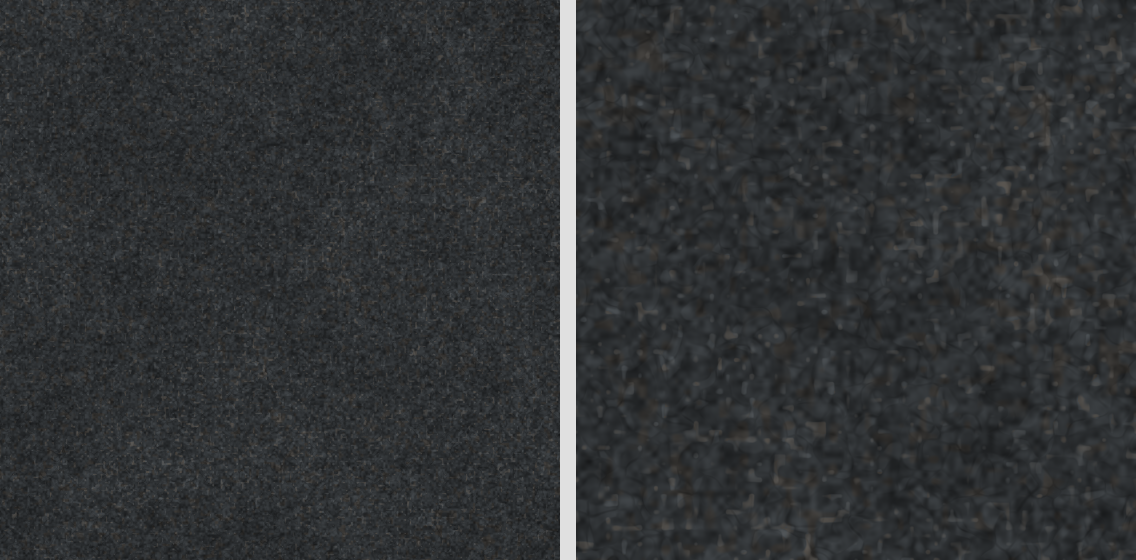
Left: the whole. Right: its middle third, enlarged.
Give the GLSL for this texture, as a Shadertoy shader.

```glsl
const float BASE_LEVEL = 0.184;
const vec3 COOL_TINT = vec3(0.935, 1.0, 1.05);
const vec3 WARM_TINT = vec3(1.08, 1.0, 0.91);
const float CLOUD_SCALE = 5.0;
const float MOTTLE_SCALE = 24.0;
const float FLAKE_SCALE = 48.0;
const float CHIP_SCALE = 105.0;
const float GRIT_SCALE = 135.0;
const float GRAIN_SCALE = 255.0;
const float CLOUD_DEPTH = 0.050;
const float MOTTLE_DEPTH = 0.034;
const float FLAKE_DEPTH = 0.026;
const float CHIP_DEPTH = 0.040;
const float GRIT_DEPTH = 0.045;
const float GRAIN_DEPTH = 0.085;
const float RELIEF_DEPTH = 0.050;
const float SPECK_GLOW = 0.075;
const vec2 LIGHT_STEP = vec2(-0.0016, 0.0022);

vec2 hash2(vec2 cell) {
    uvec2 q = uvec2(ivec2(cell) + 4096);
    q = q * 1664525u + 1013904223u;
    q.x += q.y * 1664525u;
    q.y += q.x * 1664525u;
    q ^= q >> 16u;
    q.x += q.y * 1664525u;
    q.y += q.x * 1664525u;
    q ^= q >> 16u;
    return vec2(q & 65535u) / 65535.0;
}

float noise(vec2 p) {
    vec2 cell = floor(p);
    vec2 f = fract(p);
    f = f * f * (3.0 - 2.0 * f);
    float low = mix(hash2(cell).x, hash2(cell + vec2(1, 0)).x, f.x);
    float high = mix(hash2(cell + vec2(0, 1)).x, hash2(cell + vec2(1, 1)).x, f.x);
    return mix(low, high, f.y);
}

float fbm(vec2 p) {
    float sum = 0.0;
    float weight = 0.5;
    for (int i = 0; i < 4; i++) {
        sum += weight * noise(p);
        p = mat2(1.6, 1.2, -1.2, 1.6) * p + 17.3;
        weight *= 0.5;
    }
    return sum / 0.9375;
}

// Irregular plates: x = distance to the border, y = random shade, z = second random
vec3 plates(vec2 p) {
    vec2 cell = floor(p);
    float nearest = 8.0;
    float second = 8.0;
    vec2 shade = vec2(0.0);
    for (int y = -1; y <= 1; y++) {
        for (int x = -1; x <= 1; x++) {
            vec2 id = cell + vec2(x, y);
            float d = length(id + hash2(id) - p);
            if (d < nearest) {
                second = nearest;
                nearest = d;
                shade = hash2(id + 531.0);
            } else {
                second = min(second, d);
            }
        }
    }
    return vec3(second - nearest, shade);
}

float stoneHeight(vec2 uv) {
    return 0.6 * noise(uv * 95.0 + 7.0) + 0.4 * noise(uv * 190.0 + 31.0);
}

void mainImage(out vec4 fragColor, in vec2 fragCoord) {
    vec2 uv = fragCoord / iResolution.y;
    vec2 warp = vec2(noise(uv * 90.0), noise(uv * 90.0 + 57.0)) - 0.5;
    vec2 bent = uv + warp * 0.012;

    // Broad clouds and small mottling
    float cloud = fbm(uv * CLOUD_SCALE + 3.0) - 0.5;
    float mottle = fbm(bent * MOTTLE_SCALE + 11.0) - 0.5;
    float level = BASE_LEVEL + cloud * CLOUD_DEPTH + mottle * MOTTLE_DEPTH;

    // Split flakes and chips with dark seams
    vec3 flake = plates(bent * FLAKE_SCALE);
    vec3 chip = plates(bent * CHIP_SCALE + 40.0);
    float flakeFace = smoothstep(0.0, 0.3, flake.x);
    float chipFace = smoothstep(0.0, 0.4, chip.x);
    level += (flake.y * flake.y * flakeFace - 0.25) * FLAKE_DEPTH;
    level += (chip.y * chipFace - 0.3) * CHIP_DEPTH;

    // Side-lit relief and fine grain
    level += (stoneHeight(uv) - stoneHeight(uv + LIGHT_STEP)) * RELIEF_DEPTH;
    level += (noise(uv * GRIT_SCALE + 5.0) - 0.5) * GRIT_DEPTH;
    level += (noise(uv * GRAIN_SCALE + 71.0) - 0.5) * GRAIN_DEPTH;

    // Sparse pale mineral specks, denser in the lighter clouds
    float speck = smoothstep(0.74, 0.98, noise(uv * 210.0 + 93.0) + cloud * 0.25);
    level += speck * SPECK_GLOW;

    // Cool stone with rusty grains
    float rust = smoothstep(0.62, 0.95, noise(uv * 150.0 + 19.0) + mottle * 0.3);
    rust = max(rust * 0.7, speck * chip.z * 0.8);
    vec3 color = max(level, 0.085) * mix(COOL_TINT, WARM_TINT, rust);
    fragColor = vec4(color, 1.0);
}
```
